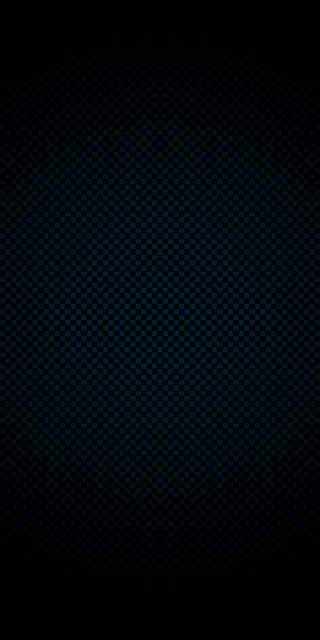
Give the GLSL for this pattern, as a Shadertoy shader.

```glsl
// A fine checkerboard of deep blue and near-black squares, lit by a soft glow
// slightly above the centre that fades to black at the top and bottom.
// The checker is the product of two antialiased square waves.

const float CELLS_ACROSS = 59.0;
const vec2 GLOW_CENTER = vec2(0.5, 0.515);
const vec3 BLACK = vec3(0.0, 0.003, 0.008);
const vec3 BLUE = vec3(0.0, 0.108, 0.165);

// Square wave of period 2 in -1..1, with edges softened over one pixel
vec2 squareWave(vec2 cell, float pixel) {
    vec2 edgeDistance = 0.5 - abs(mod(cell + 0.5, 2.0) - 1.0);
    return clamp(edgeDistance * 2.0 / pixel, -1.0, 1.0);
}

// Coverage of the blue squares, 0..1
float checker(vec2 cell, float pixel) {
    vec2 wave = squareWave(cell, pixel);
    return 0.5 - 0.5 * wave.x * wave.y;
}

// Radial light that falls smoothly to zero between two radii
float glow(vec2 offset, float innerRadius, float outerRadius) {
    return 1.0 - smoothstep(innerRadius, outerRadius, length(offset));
}

void mainImage(out vec4 fragColor, in vec2 fragCoord) {
    // Canvas width is one unit; cells are counted from the top left
    vec2 size = vec2(1.0, iResolution.y / iResolution.x);
    vec2 position = fragCoord / iResolution.x;
    vec2 cell = vec2(position.x, size.y - position.y) * CELLS_ACROSS;
    float pixel = CELLS_ACROSS / iResolution.x;

    // Glow follows the canvas proportions, in units of its half height
    vec2 offset = (position - GLOW_CENTER * size) * 2.0 / size.y;
    float light = glow(offset, 0.15, 1.02);

    vec3 color = mix(BLACK * light, BLUE * light, checker(cell, pixel));
    fragColor = vec4(color, 1.0);
}
```
